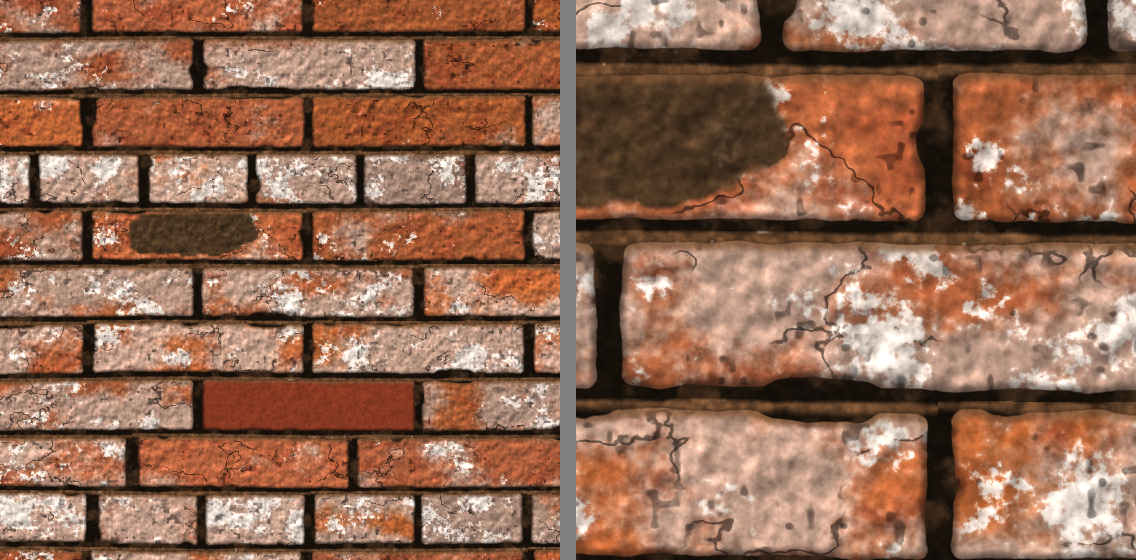
Left, the full canvas; right, a detail of the centre.
Give the GLSL for this texture, as a WebGL 1 fragment shader.

```glsl
precision highp float;
uniform vec2 u_resolution;

#define COURSE 0.1014      // height of one course
#define BASE 0.0234        // lower joint of course zero
#define STRETCHER 0.394    // long brick pitch
#define HEADER 0.194       // short brick pitch
#define JOINT 0.0125       // mortar width
#define CORNER 0.007       // brick corner radius
#define RELIEF 0.9         // strength of surface lighting
#define CHALK_LIMIT 0.765  // higher means less chalk

const vec3 RUST = vec3(0.69, 0.37, 0.19);
const vec3 BRICK_RED = vec3(0.64, 0.35, 0.23);
const vec3 DEEP_RED = vec3(0.55, 0.23, 0.14);
const vec3 MAUVE = vec3(0.72, 0.59, 0.52);
const vec3 CHALK = vec3(0.91, 0.86, 0.82);
const vec3 MORTAR = vec3(0.40, 0.27, 0.17);
const vec3 SHADOW = vec3(0.085, 0.06, 0.038);
const vec3 TAR = vec3(0.27, 0.20, 0.13);

float hash(vec2 p) {
  vec3 q = fract(p.xyx * 0.1031);
  q += dot(q, q.yzx + 33.33);
  return fract((q.x + q.y) * q.z);
}

float valueNoise(vec2 p) {
  vec2 i = floor(p), f = fract(p);
  f = f * f * (3.0 - 2.0 * f);
  return mix(mix(hash(i), hash(i + vec2(1, 0)), f.x),
             mix(hash(i + vec2(0, 1)), hash(i + vec2(1, 1)), f.x), f.y);
}

float fbm(vec2 p) {
  float sum = 0.0, amp = 0.516;
  for (int i = 0; i < 5; i++) {
    sum += amp * valueNoise(p);
    p = mat2(1.6, 1.2, -1.2, 1.6) * p + 7.3;
    amp *= 0.5;
  }
  return sum;
}

float roundBox(vec2 p, vec2 extent, float r) {
  vec2 e = abs(p) - extent + r;
  return length(max(e, 0.0)) + min(max(e.x, e.y), 0.0) - r;
}

float same(float a, float b) { return 1.0 - step(0.5, abs(a - b)); }

void main() {
  vec2 uv = gl_FragCoord.xy / u_resolution.y;
  float aa = 1.0 / u_resolution.y;
  vec2 p = uv + vec2(0.0, 0.005 * (valueNoise(uv * 3.0) - 0.5));

  // Bond: alternating stretcher courses, every sixth one of headers
  float row = floor((p.y - BASE) / COURSE);
  float isHeader = 1.0 - step(1.0, mod(row + 0.5, 6.0));
  float isOdd = step(1.0, mod(row + 0.5, 2.0));
  float width = mix(STRETCHER, HEADER, isHeader);
  float offset = mix(0.354, 0.155, isOdd) + 0.08 * same(row, 1.0);
  offset = mix(offset, 0.165 - 0.017 * row, isHeader);
  float col = floor((p.x - offset) / width);
  vec2 id = vec2(col, row);
  float tone = hash(id + 11.0), age = hash(id + 47.0), size = hash(id + 83.0);
  float plain = same(col, 0.0) * same(row, 2.0), worn = 1.0 - plain;

  // Brick outline, worn and chipped
  vec2 q = p - vec2(offset + (col + 0.5) * width, BASE + (row + 0.5) * COURSE);
  q += (vec2(age, tone) - 0.5) * vec2(0.005, 0.002);
  q.y += (size - 0.5) * 0.015 * q.x;
  vec2 extent = 0.5 * (vec2(width, COURSE) - JOINT) - vec2(0.003, 0.001) * size;
  float rough = fbm(uv * 42.0);
  float d = roundBox(q, extent, CORNER) + 0.006 * (rough - 0.5);
  d += 0.006 * smoothstep(0.75, 0.97, valueNoise(uv * 24.0 + 5.0)) * worn;

  // Surface noise and light from the upper left
  float cloud = fbm(uv * vec2(11.0, 16.0) + id * 7.0);
  float grain = fbm(uv * 210.0);
  vec2 s = uv * 80.0;
  float relief = fbm(s) - fbm(s + vec2(-0.25, 0.4));
  relief *= mix(1.0, 0.3, plain);

  // Wear: pale courses every third, cleaner ones near the top
  float wear = 0.62 * age + 0.38 * same(mod(row + 0.1, 3.0), 0.1) * step(row, 8.5);
  wear -= 0.2 * step(6.5, row) * step(0.5, abs(row - 8.0) + abs(col));
  wear += 0.35 * same(row, 8.0) * same(col, 0.0);

  // Clay with a pale film, split by thin flaking edges
  vec3 brick = mix(RUST, BRICK_RED, tone);
  brick = mix(brick, DEEP_RED, max(plain, 0.45 * smoothstep(0.48, 0.72, rough)));
  float film = cloud + 0.62 * (wear - 0.34) + 0.22 * (grain - 0.5) + 0.15 * (rough - 0.5);
  film = smoothstep(0.37, 0.67, film);
  brick = mix(brick, MAUVE, 0.95 * film * worn);
  brick *= (0.84 + 0.32 * grain) * (0.88 + 0.24 * size);
  float flake = cloud + 0.2 * (rough - 0.5) - 0.53;
  float crack = 1.0 - smoothstep(0.004, 0.014, abs(flake));
  crack *= smoothstep(0.5, 0.65, valueNoise(uv * 17.0 + 3.0));
  brick *= 1.0 - 0.5 * crack * worn;

  // Chalk bloom and pits
  float bloom = fbm(uv * vec2(21.0, 27.0) + id * 3.7 + 19.0);
  bloom += 0.4 * (grain - 0.5) + 0.3 * (rough - 0.5);
  float chalk = smoothstep(0.0, 0.12, bloom - CHALK_LIMIT + 0.32 * wear);
  brick = mix(brick, CHALK * (0.86 + 0.28 * grain), 0.92 * chalk * worn);
  float pits = smoothstep(0.72, 0.9, valueNoise(uv * 150.0)) * smoothstep(0.45, 0.6, rough);
  brick *= 1.0 - 0.4 * pits * worn;

  // Tar stain on a single brick
  float stain = length((uv - vec2(0.345, 0.583)) / vec2(0.125, 0.042));
  stain += 1.0 * (cloud - 0.5) + 0.4 * (rough - 0.5);
  stain = (1.0 - smoothstep(0.85, 1.0, stain)) * same(col, 0.0) * same(row, 5.0);
  brick = mix(brick, TAR * (0.7 + 0.6 * grain), 0.94 * stain);

  // Lit relief, muddy upper rim, shaded lower and side rims
  brick *= 1.0 + RELIEF * relief;
  float rim = smoothstep(-0.006, 0.0, d);
  float upper = smoothstep(-0.006, 0.002, q.y - extent.y + 0.006);
  brick = mix(brick, MORTAR * (0.9 + 0.6 * grain), 0.8 * upper * smoothstep(-0.008, -0.001, d));
  brick *= 1.0 - 0.45 * rim * (1.0 - upper);

  // Mortar: sandy ledge above each brick, fading into deep shadow
  float ledge = smoothstep(-0.004, 0.003, q.y - extent.y + 0.008 * (rough - 0.5));
  float overhang = 0.5 * COURSE - q.y + 0.006 * (rough - 0.5);
  ledge *= smoothstep(-0.001, 0.003, overhang);
  vec3 sand = MORTAR * (0.65 + 0.75 * grain) * (1.0 + RELIEF * relief);
  sand = mix(sand, CHALK, 0.4 * smoothstep(0.92, 0.98, valueNoise(uv * 140.0 + 31.0)));
  float crumbs = 0.4 * smoothstep(0.5, 0.68, rough);
  vec3 joint = mix(SHADOW * (0.6 + 0.8 * grain), sand, max(ledge, crumbs));

  vec3 color = mix(brick, joint, smoothstep(-aa, aa, d));
  gl_FragColor = vec4(clamp(color, 0.0, 1.0), 1.0);
}
```
